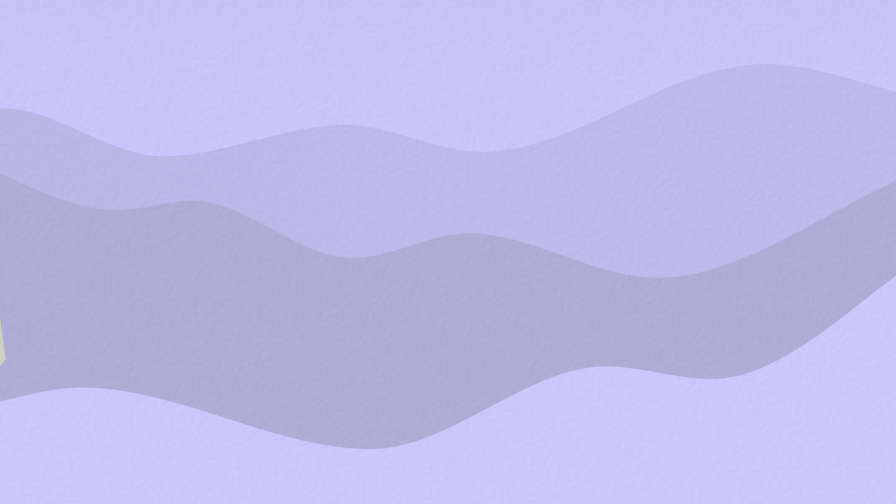
Reproduce this background procedurally as a Shadertoy shader.

```glsl
// Draws layered lavender hills with wavy edges on softly grained paper.

const vec3 SKY = vec3(0.776, 0.776, 0.980);
const vec3 FOREGROUND = vec3(0.784, 0.784, 0.984);
const vec3 FAR_HILL_LEFT = vec3(0.720, 0.720, 0.905);
const vec3 FAR_HILL_RIGHT = vec3(0.732, 0.732, 0.922);
const vec3 NEAR_HILL = vec3(0.678, 0.678, 0.845);
const vec3 CHIP = vec3(0.80, 0.81, 0.77);
const float TOP_SHADE = 0.012;
const float GRAIN_SCALE = 150.0;   // grain cells per canvas height
const float GRAIN_STRENGTH = 0.016;

// Crests and troughs of each edge, as fractions of the canvas
const vec2 FAR_EDGE[7] = vec2[7](
    vec2(-0.160, 0.740), vec2(0.003, 0.785), vec2(0.182, 0.690),
    vec2(0.385, 0.752), vec2(0.538, 0.699), vec2(0.853, 0.873),
    vec2(1.081, 0.796));
const vec2 NEAR_EDGE[7] = vec2[7](
    vec2(-0.117, 0.720), vec2(0.130, 0.583), vec2(0.215, 0.602),
    vec2(0.393, 0.488), vec2(0.523, 0.537), vec2(0.733, 0.449),
    vec2(1.120, 0.699));
const vec2 FRONT_EDGE[7] = vec2[7](
    vec2(-0.078, 0.181), vec2(0.091, 0.231), vec2(0.414, 0.109),
    vec2(0.676, 0.273), vec2(0.794, 0.248), vec2(1.146, 0.576),
    vec2(1.400, 0.600));

float hash(vec2 p) {
    vec3 q = fract(vec3(p.xyx) * 0.1031);
    q += dot(q, q.yzx + 33.33);
    return fract((q.x + q.y) * q.z);
}

float noise(vec2 p) {
    vec2 cell = floor(p), f = fract(p);
    f = f * f * (3.0 - 2.0 * f);
    return mix(mix(hash(cell), hash(cell + vec2(1, 0)), f.x),
               mix(hash(cell + vec2(0, 1)), hash(cell + vec2(1, 1)), f.x), f.y);
}

// Height of a smooth wave running through its crests and troughs
float waveHeight(vec2 knots[7], float x) {
    float h = knots[0].y;
    for (int i = 0; i < 6; i++)
        h += (knots[i + 1].y - knots[i].y)
           * smoothstep(knots[i].x, knots[i + 1].x, x);
    return h;
}

// Soft coverage of the area below a wave
float below(vec2 knots[7], vec2 uv, float blur) {
    return smoothstep(-blur, blur, waveHeight(knots, uv.x) - uv.y);
}

void mainImage(out vec4 fragColor, in vec2 fragCoord) {
    vec2 uv = fragCoord / iResolution.xy;
    float aspect = iResolution.x / iResolution.y;
    float blur = 0.8 / iResolution.y;

    // Sky and hills, back to front
    vec3 color = SKY - TOP_SHADE * smoothstep(0.85, 1.0, uv.y);
    vec3 farHill = mix(FAR_HILL_LEFT, FAR_HILL_RIGHT, smoothstep(0.0, 0.6, uv.x));
    color = mix(color, farHill, below(FAR_EDGE, uv, blur));
    color = mix(color, NEAR_HILL, below(NEAR_EDGE, uv, blur));
    color = mix(color, FOREGROUND, below(FRONT_EDGE, uv, blur));

    // Pale chip on the left border
    float chipWidth = min((0.370 - uv.y) * 0.078, (uv.y - 0.273) * 0.47);
    float chip = smoothstep(-0.5, 0.5, (chipWidth - uv.x) * iResolution.x);
    color = mix(color, CHIP, chip);

    // Embossed paper grain
    vec2 grainPos = vec2(uv.x * aspect, uv.y) * GRAIN_SCALE;
    float emboss = noise(grainPos) - noise(grainPos + vec2(0.5, -0.5));
    color += GRAIN_STRENGTH * emboss;

    fragColor = vec4(color, 1.0);
}
```
